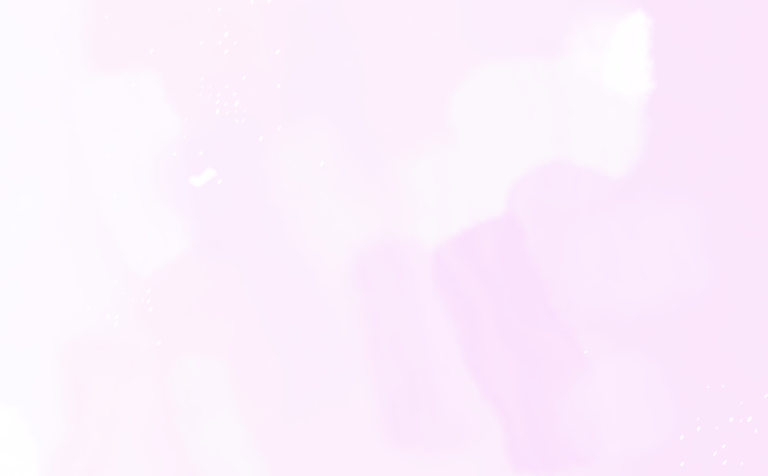
Write a Shadertoy shader that draws this background.

```glsl
// Pale pink and lavender watercolour wash with ragged brush dabs and white flecks.

const vec3 PAPER    = vec3(1.0, 0.998, 1.0);
const vec3 MIST     = vec3(0.992, 0.980, 1.0);
const vec3 PEARL    = vec3(0.988, 0.968, 0.992);
const vec3 BLUSH    = vec3(0.992, 0.945, 0.985);
const vec3 LILAC    = vec3(0.988, 0.932, 0.994);
const vec3 LAVENDER = vec3(0.984, 0.904, 0.990);
const vec3 ORCHID   = vec3(0.981, 0.882, 0.988);

vec2 hash2(vec2 p) {
    vec3 h = fract(p.xyx * vec3(0.1031, 0.1030, 0.0973));
    h += dot(h, h.yzx + 33.33);
    return fract((h.xx + h.yz) * h.zy);
}

float cornerSlope(vec2 cell, vec2 f, vec2 corner) {
    float a = 6.2832 * hash2(cell + corner + 71.0).x;
    return dot(vec2(cos(a), sin(a)), f - corner);
}

// Gradient noise, roughly -0.7 to 0.7
float gradientNoise(vec2 p) {
    vec2 i = floor(p), f = p - i;
    vec2 u = f * f * f * (f * (f * 6.0 - 15.0) + 10.0);
    vec2 e = vec2(1.0, 0.0);
    return mix(mix(cornerSlope(i, f, e.yy), cornerSlope(i, f, e.xy), u.x),
               mix(cornerSlope(i, f, e.yx), cornerSlope(i, f, e.xx), u.x), u.y);
}

float fbm(vec2 p) {
    float sum = 0.0, amp = 0.6;
    for (int i = 0; i < 4; i++) {
        sum += amp * gradientNoise(p);
        p = mat2(1.6, 1.2, -1.2, 1.6) * p + 7.3;
        amp *= 0.5;
    }
    return sum;
}

float roundBox(vec2 p, vec2 halfSize, float radius) {
    vec2 d = abs(p) - halfSize + radius;
    return length(max(d, 0.0)) + min(max(d.x, d.y), 0.0) - radius;
}

// Positive tilt leans the lower end to the right
vec2 turn(vec2 p, float tilt) {
    float c = cos(tilt), s = sin(tilt);
    return vec2(c * p.x + s * p.y, c * p.y - s * p.x);
}

// One brush dab, with bristle streaks along its length
vec3 dab(vec3 under, vec2 p, vec2 center, vec2 halfSize, float tilt,
         float soft, vec3 paint, float opacity) {
    vec2 q = turn(p - center, tilt);
    float d = roundBox(q, halfSize, 0.7 * min(halfSize.x, halfSize.y));
    float streak = gradientNoise(q * vec2(26.0, 4.0) + center * 40.0);
    float cover = smoothstep(soft, -soft, d + 0.35 * soft * streak);
    return mix(under, paint, cover * clamp(opacity + 0.3 * streak, 0.0, 1.0));
}

float cluster(vec2 p, vec2 center, float radius) {
    vec2 d = (p - center) / radius;
    return exp(-dot(d, d));
}

// Tilted flecks scattered on a jittered grid
float flecks(vec2 p, float cell, float density, float tilt, float blur) {
    vec2 id = floor(p / cell);
    vec2 r = hash2(id + 13.0), s = hash2(id + 47.0);
    vec2 q = turn(p - (id + 0.35 + 0.3 * r) * cell, tilt);
    float size = cell * mix(0.15, 0.36, s.y);
    float d = length(q * vec2(1.9, 1.0)) - size;
    return smoothstep(blur, -blur, d) * step(s.x, density);
}

void mainImage(out vec4 fragColor, in vec2 fragCoord) {
    vec2 uv = fragCoord / iResolution.y;
    float pixel = 1.0 / iResolution.y;

    // Ragged, bleeding edges
    vec2 wobble = vec2(fbm(uv * 6.0), fbm(uv * 6.0 + 31.0));
    vec2 fray = vec2(fbm(uv * 42.0 + 5.0), fbm(uv * 42.0 + 63.0));
    vec2 p = uv + 0.05 * wobble + 0.012 * fray;

    // Wash from mist through blush to lavender
    vec3 col = mix(MIST, mix(BLUSH, LILAC, 0.35), smoothstep(0.02, 0.5, p.x));
    col = mix(col, LAVENDER, smoothstep(1.0, 1.4, p.x));

    // Left side and top
    col = dab(col, p, vec2(0.42, 0.94), vec2(0.24, 0.11), 0.1, 0.03, BLUSH, 0.8);
    col = dab(col, p, vec2(0.29, 0.65), vec2(0.10, 0.21), 0.25, 0.014, MIST, 0.85);
    col = dab(col, p, vec2(0.54, 0.45), vec2(0.11, 0.32), 0.42, 0.04, LILAC, 0.7);
    col = dab(col, p, vec2(0.69, 0.80), vec2(0.08, 0.22), 0.3, 0.04, LILAC, 0.5);
    col = dab(col, p, vec2(0.73, 0.50), vec2(0.08, 0.24), 0.5, 0.05, PEARL, 0.6);
    col = dab(col, p, vec2(0.45, 0.26), vec2(0.13, 0.18), 0.4, 0.03, BLUSH, 0.6);
    col = dab(col, p, vec2(0.18, 0.10), vec2(0.07, 0.19), -0.2, 0.03, BLUSH, 0.6);
    col = dab(col, p, vec2(0.46, 0.09), vec2(0.06, 0.17), 0.4, 0.02, PEARL, 0.7);

    // Pale centre and the deeper strokes below it
    col = dab(col, p, vec2(0.97, 0.58), vec2(0.13, 0.13), 0.2, 0.04, PEARL, 0.8);
    col = dab(col, p, vec2(1.15, 0.73), vec2(0.19, 0.16), 0.15, 0.02, PEARL, 0.9);
    col = dab(col, p, vec2(1.11, 0.97), vec2(0.14, 0.08), 0.0, 0.04, LILAC, 0.7);
    col = dab(col, p, vec2(1.26, 0.46), vec2(0.22, 0.18), -0.25, 0.016, LAVENDER, 0.75);
    col = dab(col, p, vec2(1.33, 0.46), vec2(0.14, 0.11), 0.2, 0.04, LILAC, 0.5);
    col = dab(col, p, vec2(0.86, 0.27), vec2(0.10, 0.23), 0.3, 0.03, LAVENDER, 0.8);
    col = dab(col, p, vec2(0.96, 0.24), vec2(0.04, 0.27), 0.35, 0.03, LILAC, 0.7);
    col = dab(col, p, vec2(1.09, 0.27), vec2(0.11, 0.28), 0.42, 0.016, ORCHID, 0.85);
    col = dab(col, p, vec2(1.29, 0.14), vec2(0.11, 0.09), 0.3, 0.025, LILAC, 0.6);

    // Bare paper
    col = dab(col, p, vec2(1.27, 0.91), vec2(0.07, 0.07), 0.5, 0.04, PAPER, 0.6);
    col = dab(col, p, vec2(1.325, 0.89), vec2(0.04, 0.09), -0.1, 0.014, PAPER, 1.0);
    col = dab(col, p, vec2(0.0, 0.04), vec2(0.06, 0.11), 0.3, 0.012, PAPER, 1.0);
    col = dab(col, p, vec2(0.428, 0.64), vec2(0.014, 0.03), -0.85, 0.005, PAPER, 1.0);

    // Faint mottling, then flecks
    col.g += 0.008 * fbm(uv * 9.0 + 17.0) + 0.003 * fray.x;
    float density = 0.75 * cluster(uv, vec2(0.48, 0.77), 0.05)
                  + 0.35 * cluster(uv, vec2(0.25, 0.36), 0.06)
                  + 0.30 * cluster(uv, vec2(0.25, 0.56), 0.03)
                  + 0.12 * cluster(uv, vec2(0.42, 0.92), 0.16)
                  + 0.20 * cluster(uv, vec2(1.52, 0.09), 0.10);
    col = mix(col, PAPER, 0.9 * flecks(uv + 0.004 * fray, 0.018, density, -0.6, pixel));

    fragColor = vec4(clamp(col, 0.0, 1.0), 1.0);
}
```
